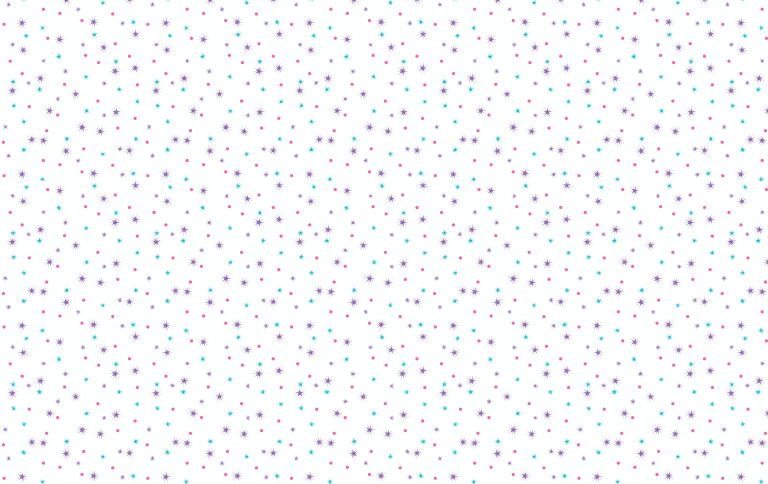
Write a Shadertoy shader that draws this pattern.

```glsl
// Tiled confetti of purple and teal sparkle stars with pink dots on white.

#define TILE   vec2(0.297, 0.3126)     // repeat size, in canvas heights
#define CELLS  vec2(8.0, 9.0)          // grains per repeat
#define JITTER 0.68                    // scatter inside a cell
#define BIG_STAR   0.0064              // core radii
#define SMALL_STAR 0.0037
#define DOT        0.0033
#define RAY_WIDTH  0.0007
#define PURPLE vec3(0.56, 0.43, 0.67)
#define TEAL   vec3(0.05, 0.71, 0.75)
#define PINK   vec3(0.95, 0.41, 0.65)
#define PAPER  vec3(0.998, 1.0, 1.0)

const float PI = 3.14159265;

vec3 hash3(vec2 p) {
    vec3 h = fract(p.xyx * vec3(0.1031, 0.1030, 0.0973));
    h += dot(h, h.yxz + 33.33);
    return fract((h.xxy + h.yzz) * h.zyx);
}

// Mirrors the plane into one of n sectors, with the spike along +x.
vec2 foldSectors(vec2 p, float n, float turn) {
    float sector = 2.0 * PI / n;
    float a = atan(p.x, p.y) + turn;
    a = mod(a + 0.5 * sector, sector) - 0.5 * sector;
    return length(p) * vec2(cos(a), abs(sin(a)));
}

// Signed distance to the edge line of a five-pointed star.
float starDistance(vec2 p, float radius, float turn) {
    vec2 q = foldSectors(p, 5.0, turn);
    vec2 valley = 0.43 * radius * vec2(cos(PI / 5.0), sin(PI / 5.0));
    vec2 normal = normalize(vec2(valley.y, radius - valley.x));
    return dot(q - vec2(radius, 0.0), normal);
}

// Pixel coverage of thin tapering rays around the centre.
float rayCoverage(vec2 p, float reach, float turn, float px) {
    vec2 q = foldSectors(p, 10.0, turn);
    float w = RAY_WIDTH * max(1.0 - q.x / reach, 0.0);
    float strip = min(q.y + 0.5 * px, w) - max(q.y - 0.5 * px, -w);
    return clamp(strip / px, 0.0, 1.0);
}

float fillCoverage(float d, float px) {
    return clamp(0.5 - d / px, 0.0, 1.0);
}

void drawStar(inout vec3 col, vec2 p, vec3 ink, float radius, float turn, float px) {
    float reach = radius * 2.15;
    col = mix(col, ink, 0.8 * rayCoverage(p, reach, turn, px));
    col = mix(col, ink, fillCoverage(starDistance(p, radius, turn), px));
}

void mainImage(out vec4 fragColor, in vec2 fragCoord) {
    float px = 1.0 / iResolution.y;
    vec2 cellSize = TILE / CELLS;
    vec2 grid = fragCoord * px / cellSize;
    vec3 col = PAPER;

    // One grain per cell; neighbours may reach into this one.
    for (int j = -1; j <= 1; j++)
    for (int i = -1; i <= 1; i++) {
        vec2 cell = floor(grid) + vec2(i, j);
        vec2 seed = mod(cell, CELLS);
        vec3 place = hash3(seed * 17.3 + 5.1);
        vec3 look = hash3(seed * 11.7 + 41.7);
        vec2 centre = cell + 0.5 + JITTER * (place.xy - 0.5);
        centre.y += 0.5 * mod(seed.x, 2.0) - 0.25;   // staggered columns
        vec2 p = (grid - centre) * cellSize;
        float turn = 0.7 * (look.x - 0.5);
        float size = mix(0.9, 1.1, look.y);
        // Low-discrepancy choice spreads the kinds evenly.
        float kind = fract(dot(seed, vec2(0.755, 0.57)) + 0.12 * place.z);

        if (kind < 0.31)
            col = mix(col, PINK, fillCoverage(length(p) - DOT, px));
        else if (kind < 0.58)
            drawStar(col, p, TEAL, SMALL_STAR * size, turn, px);
        else if (kind < 0.75)
            drawStar(col, p, PURPLE, SMALL_STAR * 0.9 * size, turn, px);
        else
            drawStar(col, p, PURPLE, BIG_STAR * size, turn, px);
    }

    fragColor = vec4(col, 1.0);
}
```
